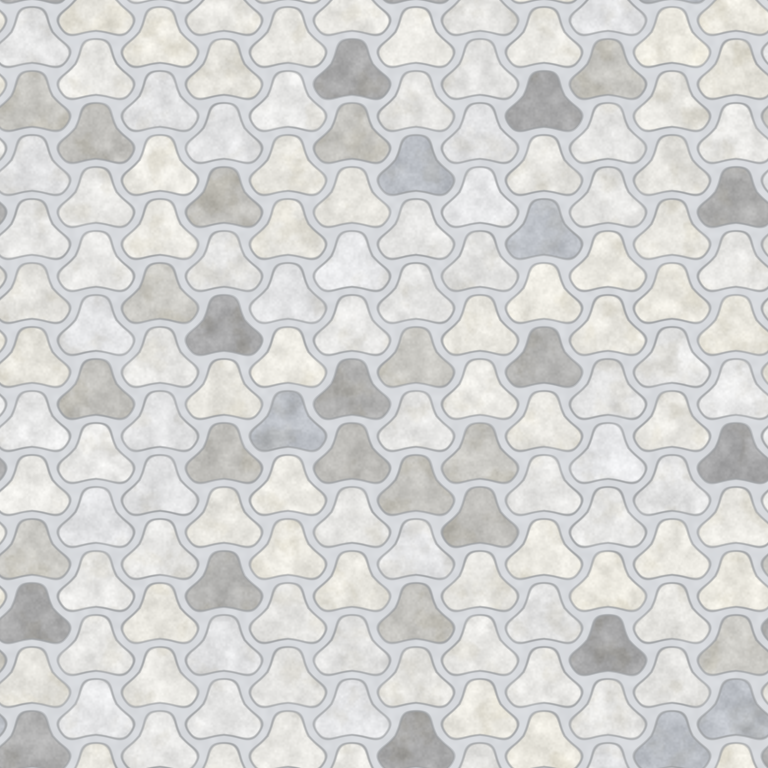
Give the GLSL for this pattern, as a Shadertoy shader.

```glsl
// Mosaic of three-lobed stone tiles, twelve columns by twelve staggered rows.
// Each tile is a folded distance function of one convex and one concave arc;
// hashes choose its stone, value noise mottles it, and pale grout lies between.

float hash(vec2 p) {
    vec3 q = fract(p.xyx * vec3(0.1031, 0.1030, 0.0973));
    q += dot(q, q.yzx + 33.33);
    return fract((q.x + q.y) * q.z);
}

float noise(vec2 p) {
    vec2 i = floor(p), f = fract(p);
    f = f * f * (3.0 - 2.0 * f);
    return mix(mix(hash(i), hash(i + vec2(1, 0)), f.x),
               mix(hash(i + vec2(0, 1)), hash(i + vec2(1, 1)), f.x), f.y);
}

float fbm(vec2 p) {
    float sum = 0.0, amp = 0.5;
    for (int i = 0; i < 4; i++) {
        sum += amp * noise(p);
        p = mat2(1.6, 1.2, -1.2, 1.6) * p + 17.3;
        amp *= 0.5;
    }
    return sum / 0.9375;
}

float smoothMax(float a, float b, float k) {
    float h = max(k - abs(a - b), 0.0) / k;
    return max(a, b) + 0.25 * k * h * h;
}

// Signed distance to a tile with lobes up, lower left and lower right
float tileDistance(vec2 p) {
    p.x = abs(p.x) * 0.866;
    vec2 n = vec2(0.5, -0.866);
    p -= 2.0 * max(dot(p, n), 0.0) * n;
    p.x = abs(p.x);
    float lobe = length(p - vec2(0.0, 0.175)) - 0.435;
    float hollow = 0.435 - length(p - 0.825 * vec2(0.866, 0.5));
    return smoothMax(lobe, hollow, 0.16);
}

// Stone colour: mostly cream to cool white, some warm grey, slate and blue grey
vec3 stoneColor(vec2 id) {
    float kind = hash(id + 41.0), tint = hash(id + 87.0);
    vec3 stone = mix(vec3(0.895, 0.898, 0.905), vec3(0.92, 0.91, 0.875), tint);
    stone += 0.03 * (hash(id + 13.0) - 0.5);
    if (kind < 0.23) stone = mix(vec3(0.74, 0.735, 0.72), vec3(0.80, 0.795, 0.775), tint);
    if (kind < 0.11) stone = mix(vec3(0.655, 0.655, 0.66), vec3(0.71, 0.708, 0.70), tint);
    if (kind < 0.025) stone = vec3(0.735, 0.75, 0.775);
    return stone;
}

void mainImage(out vec4 fragColor, in vec2 fragCoord) {
    vec2 p = 12.0 * fragCoord / iResolution.y;
    float pixel = 12.0 / iResolution.y;

    // Find the tile that owns this point on the staggered lattice
    float d = 1e3;
    vec2 id = vec2(0.0);
    for (int i = -1; i <= 1; i++) {
        float column = floor(p.x) + float(i);
        float shift = 0.34 + 0.5 * mod(column, 2.0);
        for (int j = -1; j <= 1; j++) {
            float row = round(p.y - shift) + float(j);
            float dist = tileDistance(p - vec2(column + 0.5, row + shift));
            if (dist < d) {
                d = dist;
                id = mod(vec2(column, row), 12.0);
            }
        }
    }

    // Mottled stone with clouds and fine grain
    vec2 local = p + 40.0 * vec2(hash(id + 3.0), hash(id + 29.0));
    float cloud = fbm(local * 4.5) - 0.5;
    float stain = smoothstep(0.5, 0.8, fbm(local * 3.0 + 9.0));
    vec3 stone = stoneColor(id) + 0.17 * cloud;
    stone -= stain * vec3(0.03, 0.035, 0.05);
    stone += 0.035 * (noise(p * 26.0) - 0.5);

    // Grout band, then the thin shaded outline of the tile
    vec3 grout = vec3(0.845, 0.855, 0.87) + 0.03 * (noise(p * 9.0) - 0.5);
    float inside = 1.0 - smoothstep(-0.5 * pixel, 0.5 * pixel, d + 0.06);
    vec3 color = mix(grout, stone, inside);
    float outline = 1.0 - smoothstep(0.0, 0.022 + 0.5 * pixel, abs(d + 0.06));
    float wear = 0.65 + 0.3 * noise(p * 3.0 + 5.0);
    color = mix(color, vec3(0.62, 0.63, 0.64), outline * wear);
    fragColor = vec4(color, 1.0);
}
```
